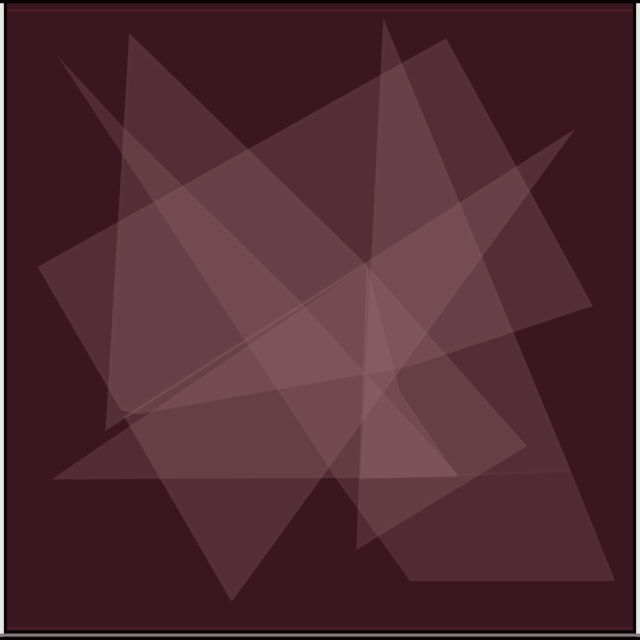
Give the GLSL for this background, as a Shadertoy shader.

```glsl
const vec3 BASE = vec3(0.228, 0.090, 0.124);
const vec3 VEIL = vec3(0.620, 0.440, 0.470);
const vec3 TRIM = vec3(0.360, 0.130, 0.180);
const vec3 INK = vec3(0.035, 0.012, 0.018);
const vec3 PAPER = vec3(0.910);
const vec3 ASH = vec3(0.510, 0.490, 0.490);
const float OPACITY = 0.26;
const float RIM_GAIN = 0.045;
const float RIM_WIDTH = 0.003;
const float SOFTNESS = 0.0016;

// Corners shared by several facets
const vec2 HUB = vec2(0.573, 0.586);
const vec2 NONE = vec2(0.0);

// Signed distance to a polygon with the first n corners of v
float polygon(vec2 p, vec2 v[8], int n) {
    float d = dot(p - v[0], p - v[0]);
    float side = 1.0;
    for (int i = 0, j = n - 1; i < n; j = i, i++) {
        vec2 e = v[j] - v[i];
        vec2 w = p - v[i];
        vec2 q = w - e * clamp(dot(w, e) / dot(e, e), 0.0, 1.0);
        d = min(d, dot(q, q));
        bvec3 c = bvec3(p.y >= v[i].y, p.y < v[j].y, e.x * w.y > e.y * w.x);
        if (all(c) || all(not(c))) side = -side;
    }
    return side * sqrt(d);
}

float triangle(vec2 p, vec2 a, vec2 b, vec2 c) {
    return polygon(p, vec2[8](a, b, c, NONE, NONE, NONE, NONE, NONE), 3);
}

// Blend a translucent facet with a faint bright rim
vec3 glaze(vec3 color, float d, float strength) {
    float cover = 1.0 - smoothstep(-SOFTNESS, SOFTNESS, d);
    float rim = RIM_GAIN * exp(-abs(d) / RIM_WIDTH);
    return mix(color, VEIL, cover * (OPACITY * strength + rim));
}

float band(float x, float lo, float hi) {
    float s = 0.0012;
    return smoothstep(lo - s, lo + s, x) * (1.0 - smoothstep(hi - s, hi + s, x));
}

vec3 facets(vec2 p) {
    vec3 color = BASE;

    // Broad tilted sheet
    color = glaze(color, polygon(p, vec2[8](
        vec2(0.059, 0.583), vec2(0.697, 0.940), vec2(0.926, 0.522),
        vec2(0.638, 0.427), vec2(0.215, 0.353), vec2(0.189, 0.359),
        NONE, NONE), 6), 1.0);

    // Long diagonal ribbon
    color = glaze(color, polygon(p, vec2[8](
        vec2(0.091, 0.911), vec2(0.189, 0.805), vec2(0.469, 0.529),
        vec2(0.716, 0.258), vec2(0.892, 0.264), vec2(0.961, 0.092),
        vec2(0.641, 0.092), vec2(0.521, 0.258)), 8), 0.85);

    // Low wedge
    color = glaze(color, polygon(p, vec2[8](
        vec2(0.081, 0.251), HUB, vec2(0.625, 0.388), vec2(0.716, 0.254),
        NONE, NONE, NONE, NONE), 4), 0.9);

    // Sharp triangles
    color = glaze(color, triangle(p, vec2(0.194, 0.349), vec2(0.898, 0.798), vec2(0.362, 0.060)), 1.0);
    color = glaze(color, triangle(p, vec2(0.202, 0.948), HUB, vec2(0.165, 0.327)), 1.0);
    color = glaze(color, triangle(p, vec2(0.599, 0.971), vec2(0.892, 0.264), vec2(0.563, 0.251)), 1.0);
    color = glaze(color, triangle(p, HUB, vec2(0.823, 0.303), vec2(0.557, 0.141)), 0.9);
    return color;
}

// Thin lines and pale margins around the panel
vec3 frame(vec3 color, vec2 p) {
    float trim = band(p.y, 0.982, 0.985) + band(p.y, 0.017, 0.020);
    color = mix(color, TRIM, 0.7 * trim);
    float lines = max(band(p.x, 0.006, 0.011), band(p.x, 0.989, 0.994));
    color = mix(color, INK, max(lines, band(p.y, 0.010, 0.015)));
    color = mix(color, PAPER, max(band(p.x, -1.0, 0.006), band(p.x, 0.994, 2.0)));
    color = mix(color, ASH, band(p.y, 0.005, 0.010));
    return mix(color, INK, max(band(p.y, -1.0, 0.005), band(p.y, 0.995, 2.0)));
}

void mainImage(out vec4 fragColor, in vec2 fragCoord) {
    vec2 p = fragCoord / iResolution.xy;
    fragColor = vec4(frame(facets(p), p), 1.0);
}
```
